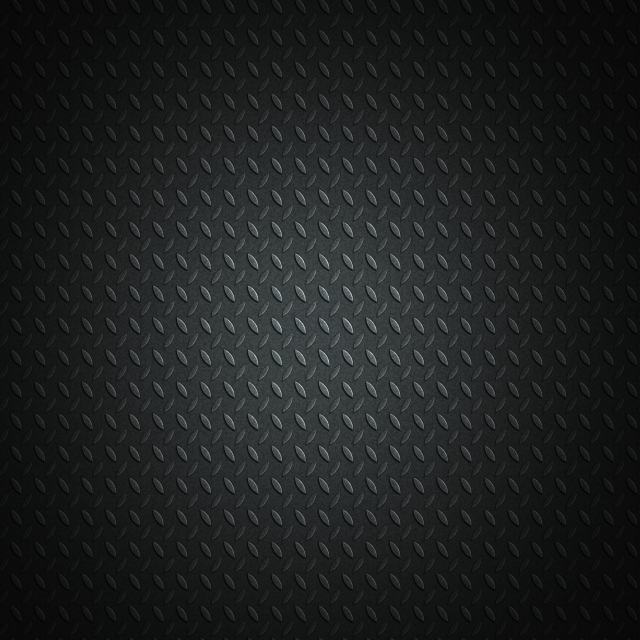
Reproduce this pattern procedurally as a Shadertoy shader.

```glsl
const vec2 PITCH = vec2(0.037, 0.05);
const vec2 BRIGHT_ORIGIN = vec2(0.5066, 0.6415);
const vec2 DIM_ORIGIN = vec2(0.3757, 0.6180);
const vec3 NEUTRAL = vec3(0.97, 1.0, 1.01);
const vec3 COOL = vec3(0.91, 1.0, 1.01);

float hash(vec2 p) {
    vec3 q = fract(p.xyx * 0.1031);
    q += dot(q, q.yzx + 33.33);
    return fract((q.x + q.y) * q.z);
}

float valueNoise(vec2 p) {
    vec2 cell = floor(p), f = fract(p);
    f = f * f * (3.0 - 2.0 * f);
    float low = mix(hash(cell), hash(cell + vec2(1, 0)), f.x);
    float high = mix(hash(cell + vec2(0, 1)), hash(cell + vec2(1, 1)), f.x);
    return mix(low, high, f.y);
}

// Pointed lens: size holds half width and half length
float lensDistance(vec2 p, vec2 size) {
    float radius = dot(size, size) / (2.0 * size.x);
    return length(vec2(abs(p.x) + radius - size.x, p.y)) - radius;
}

vec2 repeatCell(vec2 p, vec2 origin) {
    return (fract((p - origin) / PITCH + 0.5) - 0.5) * PITCH;
}

// Local coordinates: x across the lens, y along its axis
vec2 alongAxis(vec2 p, vec2 axis) {
    return vec2(p.x * axis.y - p.y * axis.x, dot(p, axis));
}

float coverage(float distance, float blur) {
    return 1.0 - smoothstep(-blur, blur, distance);
}

// Brightness of the plate after adding one family of raised studs
float addStuds(float shade, vec2 p, vec2 axis, vec2 size, float face, float shine, float depth, float pixel) {
    vec2 q = alongAxis(p, axis);
    vec2 shadowPoint = alongAxis(p + vec2(0.0014, 0.0018), axis);
    float d = lensDistance(q, size);

    // Soft cast shadow and dark contact line
    shade *= 1.0 - depth * coverage(lensDistance(shadowPoint, size), 0.002);
    shade *= 1.0 - 0.6 * depth * coverage(abs(d) - 0.0007, 0.0013);

    // Sloped face with a lit upper rim
    float across = q.x / size.x;
    float rim = coverage(abs(d + 0.0012) - 0.0006, 0.0009);
    float lit = smoothstep(-0.3, 0.7, across);
    float stud = face * (1.0 + 0.2 * across) + shine * rim * mix(0.2, 1.0, lit);
    return mix(shade, stud, coverage(d, 0.6 * pixel));
}

void mainImage(out vec4 fragColor, in vec2 fragCoord) {
    vec2 uv = fragCoord / iResolution.y;
    float pixel = 1.0 / iResolution.y;

    // Central pool of light
    vec2 fromGlow = (uv - vec2(0.485, 0.49)) / vec2(0.245, 0.27);
    float glow = exp(-0.5 * dot(fromGlow, fromGlow));
    float light = 0.029 + 0.237 * glow;

    // Raised studs in two interleaved slants
    float shade = 1.0;
    shade = addStuds(shade, repeatCell(uv, DIM_ORIGIN), normalize(vec2(9.0, 14.0)),
                     vec2(0.0045, 0.0148), 1.22, 0.55, 0.45, pixel);
    shade = addStuds(shade, repeatCell(uv, BRIGHT_ORIGIN), normalize(vec2(-9.0, 14.0)),
                     vec2(0.0051, 0.0155), 1.5, 1.3, 0.75, pixel);

    // Fine metal grain
    float grain = valueNoise(uv * 500.0) - 0.5;
    shade *= 1.0 + 0.3 * grain;

    fragColor = vec4(light * shade * mix(NEUTRAL, COOL, glow), 1.0);
}
```
